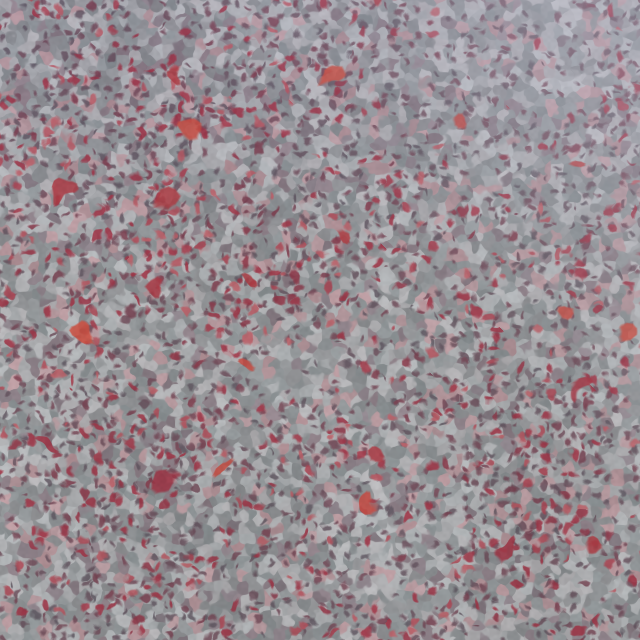
This texture is drawn by a WebGL 1 fragment shader. Its source:

```glsl
precision highp float;
// Speckled stone floor: a soft mosaic of grey and pinkish grains, overlaid with
// scattered angular chips (charcoal, red, rare orange) that gather in clusters.
// Grains are a blended Voronoi; chips are jittered, rotated, warped polygons.
uniform vec2 u_resolution;

#define GRAIN_COUNT 66.0
#define DARK_COUNT 64.0
#define RED_COUNT 50.0
#define BIG_COUNT 22.0
#define DARK_SHARE 0.44
#define RED_SHARE 0.32
#define BIG_SHARE 0.05
#define EDGE_SOFTNESS 0.0026
#define GRAIN_SHARPNESS 17.0
#define VEIL_STRENGTH 0.30

const vec3 GREY = vec3(0.565, 0.575, 0.585);
const vec3 LIGHT = vec3(0.69, 0.69, 0.70);
const vec3 MAUVE = vec3(0.55, 0.50, 0.53);
const vec3 PINK = vec3(0.71, 0.59, 0.61);
const vec3 CHARCOAL = vec3(0.36, 0.33, 0.37);
const vec3 MAROON = vec3(0.46, 0.26, 0.32);
const vec3 CRIMSON = vec3(0.62, 0.20, 0.27);
const vec3 ROSE = vec3(0.74, 0.38, 0.41);
const vec3 ORANGE = vec3(0.80, 0.31, 0.25);
const vec3 VEIL = vec3(0.73, 0.73, 0.79);

vec3 hash3(vec2 p) {
  vec3 q = fract(p.xyx * vec3(0.1031, 0.1030, 0.0973));
  q += dot(q, q.yxz + 33.33);
  return fract((q.xxy + q.yzz) * q.zyx);
}

float noise(vec2 p) {
  vec2 i = floor(p), f = fract(p);
  f = f * f * (3.0 - 2.0 * f);
  return mix(mix(hash3(i).x, hash3(i + vec2(1.0, 0.0)).x, f.x),
             mix(hash3(i + vec2(0.0, 1.0)).x, hash3(i + 1.0).x, f.x), f.y);
}

vec2 warp(vec2 p) {
  return vec2(noise(p), noise(p + 57.3)) - 0.5;
}

// Where chips gather: 0 is bare, about 1 is dense
float cluster(vec2 uv) {
  float n = 0.6 * noise(uv * 7.0 + 31.0) + 0.4 * noise(uv * 17.0 + 73.0);
  return smoothstep(0.15, 0.85, n);
}

vec3 grainColor(vec3 h) {
  vec3 c = GREY;
  c = mix(c, LIGHT, step(0.42, h.x));
  c = mix(c, MAUVE, step(0.78, h.x));
  c = mix(c, PINK, step(0.89, h.x));
  return c + 0.09 * (h.y - 0.5) + vec3(-0.015, 0.008, 0.007) * (h.z - 0.3);
}

// Voronoi cells whose colours melt together at the borders
vec3 mosaic(vec2 uv) {
  vec2 p = uv * GRAIN_COUNT + 11.0;
  p += 0.6 * warp(p * 1.5);
  vec2 cell = floor(p);
  vec4 sum = vec4(0.0);
  for (int y = -1; y <= 1; y++) {
    for (int x = -1; x <= 1; x++) {
      vec2 c = cell + vec2(float(x), float(y));
      vec2 d = c + hash3(c).xy - p;
      float weight = exp(-GRAIN_SHARPNESS * length(d)) + 1e-9;
      sum += weight * vec4(grainColor(hash3(c + 191.0)), 1.0);
    }
  }
  return sum.rgb / sum.a;
}

// Angular chips: x is coverage, yz are random values of the chip
vec3 chips(vec2 uv, float count, float share, float radius, float gather, float seed) {
  vec2 p = uv * count + seed;
  p += 0.5 * warp(p * 1.9);
  vec2 cell = floor(p);
  float soft = EDGE_SOFTNESS * count;
  vec3 best = vec3(0.0);
  for (int y = -1; y <= 1; y++) {
    for (int x = -1; x <= 1; x++) {
      vec2 c = cell + vec2(float(x), float(y));
      vec3 h = hash3(c + seed), k = hash3(c + seed + 313.0);
      float density = mix(1.0, 2.0 * cluster((c - seed) / count), gather);
      vec2 d = p - c - 0.1 - 0.8 * h.xy;
      float a = 6.2832 * k.x;
      d = mat2(cos(a), sin(a), -sin(a), cos(a)) * d;
      d = abs(d * vec2(0.8, 1.0 + 0.5 * k.y));
      float size = radius * (0.65 + 0.7 * k.z);
      float dist = max(max(d.x, d.y), 0.72 * (d.x + d.y)) - size;
      float cover = (1.0 - smoothstep(-soft, soft, dist)) * step(h.z, share * density);
      if (cover > best.x) best = vec3(cover, k.y, fract(k.x * 7.0 + k.z));
    }
  }
  return best;
}

void main() {
  vec2 uv = gl_FragCoord.xy / u_resolution.y;
  vec3 color = mosaic(uv);

  // Small dark chips, from charcoal to maroon
  vec3 chip = chips(uv, DARK_COUNT, DARK_SHARE, 0.27, 0.25, 17.0);
  color = mix(color, mix(CHARCOAL, MAROON, chip.z), 0.8 * chip.x);

  // Clustered red chips, thinner toward the upper right
  float fade = smoothstep(1.0, 1.9, uv.x + uv.y);
  chip = chips(uv, RED_COUNT, RED_SHARE * (1.0 - 0.5 * fade), 0.27, 0.85, 41.0);
  vec3 red = mix(mix(MAROON, CRIMSON, smoothstep(0.0, 0.4, chip.z)), ROSE, smoothstep(0.55, 1.0, chip.z));
  color = mix(color, red, 0.86 * chip.x);

  // Rare large chips, crimson to orange
  chip = chips(uv, BIG_COUNT, BIG_SHARE, 0.27, 0.6, 89.0);
  color = mix(color, mix(CRIMSON, ORANGE, chip.z), 0.85 * chip.x);

  // Blotchy shade, fine mottling and a pale sheen at the upper right
  color *= 0.95 + 0.08 * noise(uv * 5.0 + 3.0) + 0.05 * (noise(uv * 190.0) - 0.5);
  color += vec3(0.0, -0.004, 0.014) * smoothstep(0.5, 1.0, uv.y);
  color = mix(color, VEIL, VEIL_STRENGTH * smoothstep(1.1, 2.0, uv.x + uv.y));
  gl_FragColor = vec4(color, 1.0);
}
```
